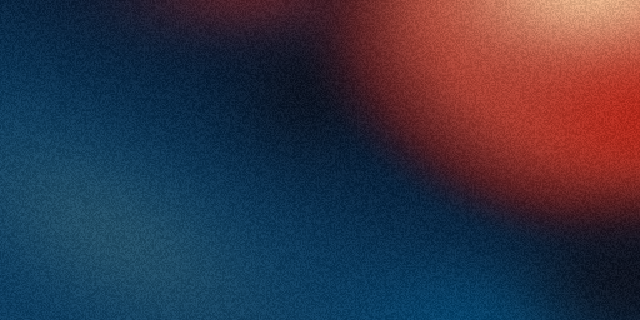
A WebGL 1 fragment shader for this background:

```glsl
precision highp float;

uniform vec2 u_resolution;

// Canvas units: x runs 0..2, y runs 0..1
const vec2 CANVAS = vec2(2.0, 1.0);

const vec3 ABYSS   = vec3(0.030, 0.100, 0.190);
const vec3 OCEAN   = vec3(0.045, 0.235, 0.375);
const vec3 TEAL    = vec3(0.150, 0.325, 0.415);
const vec3 CYAN    = vec3(0.020, 0.290, 0.460);
const vec3 SHADOW  = vec3(0.060, 0.070, 0.115);
const vec3 PLUM    = vec3(0.360, 0.140, 0.170);
const vec3 EMBER   = vec3(0.280, 0.100, 0.130);
const vec3 BRICK   = vec3(0.670, 0.250, 0.200);
const vec3 SCARLET = vec3(0.710, 0.150, 0.100);
const vec3 PEACH   = vec3(0.900, 0.700, 0.540);

const vec2 SUN_CENTER = vec2(2.0, 1.0);
const vec2 SUN_RADII  = vec2(0.885, 0.65);
const float TEAL_TILT = -0.5;
const float GRAIN_CELLS = 256.0;
const float GRAIN_AMOUNT = 0.085;

float hash(vec2 cell) {
    vec3 q = fract(vec3(cell.xyx) * 0.1031);
    q += dot(q, q.yzx + 33.33);
    return fract((q.x + q.y) * q.z);
}

// Soft elliptical falloff, 1 at the center
float glow(vec2 p, vec2 center, vec2 radii) {
    vec2 q = (p - center) / radii;
    return exp(-dot(q, q));
}

vec2 rotate(vec2 v, float angle) {
    float c = cos(angle);
    float s = sin(angle);
    return vec2(c * v.x + s * v.y, c * v.y - s * v.x);
}

// Deep blue field with lighter water below
vec3 water(vec2 p) {
    float depth = 1.15 - p.y - 0.5 * p.x;
    vec3 color = mix(ABYSS, OCEAN, smoothstep(-0.2, 0.65, depth));
    vec2 along = rotate(p - vec2(0.34, 0.27), TEAL_TILT);
    color = mix(color, TEAL, 0.85 * glow(along, vec2(0.0), vec2(0.48, 0.22)));
    return mix(color, CYAN, 0.8 * glow(p, vec2(1.5, -0.04), vec2(0.35, 0.2)));
}

// Warm light spreading from the upper right corner
vec3 addSun(vec3 color, vec2 p) {
    float d = length((p - SUN_CENTER) / SUN_RADII);
    color = mix(color, EMBER, 1.0 - smoothstep(0.97, 1.26, d));
    color = mix(color, BRICK, 1.0 - smoothstep(0.68, 1.13, d));
    color = mix(color, SCARLET, 0.9 * glow(p, vec2(2.02, 0.64), vec2(0.32, 0.24)));
    return mix(color, PEACH, glow(p, vec2(1.85, 1.04), vec2(0.38, 0.19)));
}

void main() {
    vec2 p = gl_FragCoord.xy / u_resolution * CANVAS;

    vec3 color = water(p);
    color = mix(color, SHADOW, 0.75 * glow(p, vec2(0.99, 0.74), vec2(0.22, 0.2)));
    color = mix(color, PLUM, 0.9 * glow(p, vec2(0.8, 1.03), vec2(0.36, 0.14)));
    color = addSun(color, p);
    color = mix(color, SHADOW, 0.85 * glow(p, vec2(1.98, 0.14), vec2(0.3, 0.22)));

    // Film grain, slightly stronger in bright areas
    float grain = hash(floor(p * GRAIN_CELLS)) - 0.5;
    color += grain * GRAIN_AMOUNT * (0.7 + color);

    gl_FragColor = vec4(clamp(color, 0.0, 1.0), 1.0);
}
```
